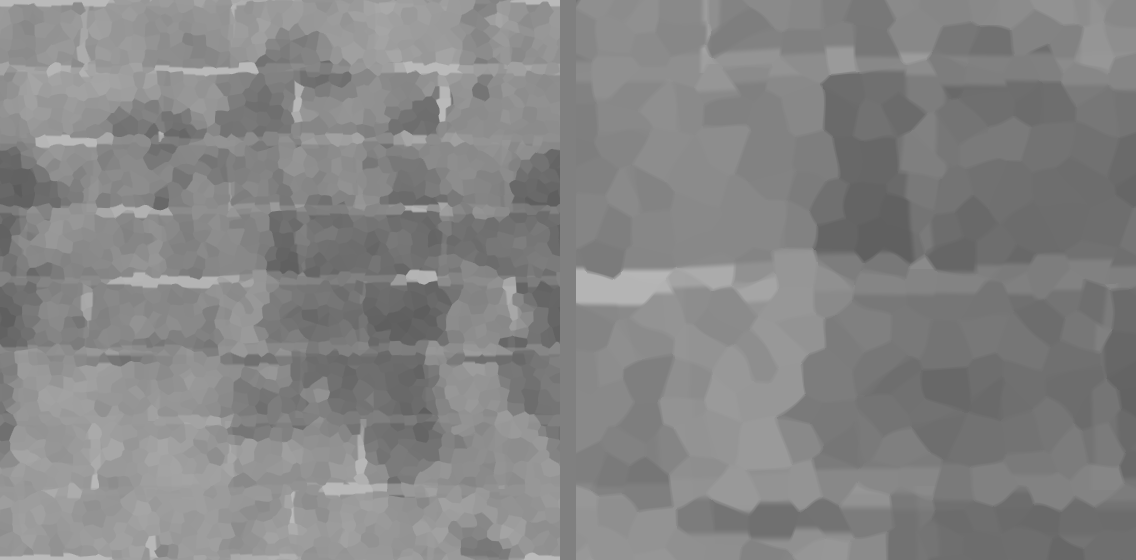
Left, the full canvas; right, a detail of the centre.
Give the GLSL for this texture map, as a WebGL 1 fragment shader.

```glsl
precision highp float;

uniform vec2 u_resolution;

#define COURSES 8.0
#define BRICKS 4.0
#define FACETS 46.0
#define BED_HALF 0.0085
#define HEAD_HALF 0.0075
#define BASE_TONE 0.572
#define STAIN_DEPTH 0.115
#define MORTAR_TONE 0.60
#define MORTAR_BRIGHT 0.13
#define LEDGE_LINE 3.0
#define TAU 6.2831853

float hash(vec2 p) {
  vec3 q = fract(p.xyx * vec3(0.1031, 0.1030, 0.0973));
  q += dot(q, q.yzx + 33.33);
  return fract((q.x + q.y) * q.z);
}

// Value noise that wraps after a whole number of cells
float noise(vec2 p, float period) {
  vec2 i = floor(p), f = fract(p);
  f = f * f * (3.0 - 2.0 * f);
  vec2 a = mod(i, period) + period * 3.1;
  vec2 b = mod(i + 1.0, period) + period * 3.1;
  return mix(mix(hash(a), hash(vec2(b.x, a.y)), f.x),
             mix(hash(vec2(a.x, b.y)), hash(b), f.x), f.y);
}

float layered(vec2 p, float cells) {
  return 0.5 * noise(p * cells, cells)
       + 0.32 * noise(p * cells * 2.0, cells * 2.0)
       + 0.18 * noise(p * cells * 4.0, cells * 4.0);
}

// Distances to the bed and head joints, then the brick column and course
vec4 brickwork(vec2 p) {
  p.y += 0.007 * (noise(vec2(p.x * 8.0, 2.0), 8.0) - 0.5);
  float y = p.y * COURSES;
  float course = mod(floor(y), COURSES);
  float s = p.x * BRICKS - mix(0.13, 0.62, mod(course, 2.0));
  float joint = floor(s + 0.5);
  float shift = 0.11 * (hash(vec2(mod(joint, BRICKS) + 5.0, course + 9.0)) - 0.5);
  shift += 0.03 * (noise(p * 24.0, 24.0) - 0.5);
  float across = s - joint - shift;
  float column = mod(joint - step(across, 0.0), BRICKS);
  return vec4(abs(y - floor(y + 0.5)) / COURSES, abs(across) / BRICKS, column, course);
}

// Brick colour with damp stains that gather low on each brick
float brickTone(vec2 p, vec2 id) {
  float band = 0.5 - 0.5 * cos(TAU * (p.y - 0.03));
  float side = -cos(TAU * (p.x - 0.24));
  float low = 1.0 - fract(p.y * COURSES);
  float tone = BASE_TONE + 0.03 * (1.0 - 2.0 * band);
  tone += 0.05 * (hash(id + 17.0) - 0.5);
  tone += 0.09 * (noise(p * 21.0, 21.0) - 0.5);
  float damp = layered(p, 7.0) + 0.15 * band + 0.06 * side * band + 0.08 * low;
  damp += 0.10 * (hash(id + 41.0) - 0.5);
  tone -= STAIN_DEPTH * smoothstep(0.64, 0.78, damp);
  return tone - 0.03 * smoothstep(0.72, 0.95, low) * noise(p * 12.0, 12.0);
}

float wallTone(vec2 p, vec2 site, float grain) {
  vec2 edge = mix(p, site, 0.35);
  vec4 wall = brickwork(edge);
  float tone = brickTone(site, brickwork(site).zw) + 0.04 * (grain - 0.5);
  float line = mod(floor(edge.y * COURSES + 0.5), COURSES);
  float worn = exp(-pow((site.y - 0.34) / 0.10, 2.0));

  // Shadow under the projecting course
  float below = abs(edge.y - LEDGE_LINE / COURSES + 0.017);
  float shade = 1.0 - smoothstep(0.005, 0.009, below);
  shade *= smoothstep(0.25, 0.5, noise(vec2(site.x * 9.0, 4.0), 9.0));
  tone = mix(tone, 0.40, 0.8 * shade);

  // Upright joints
  float head = 1.0 - smoothstep(-0.0015, 0.0015, wall.y - HEAD_HALF * (0.65 + 0.6 * grain));
  float headLight = smoothstep(0.48, 0.8, noise(site * 11.0, 11.0)) * (1.0 - 0.8 * worn);
  float headCover = (0.3 + 0.7 * headLight) * (1.0 - 0.6 * worn);
  tone = mix(tone, MORTAR_TONE + MORTAR_BRIGHT * headLight, head * headCover);

  // Level joints with bright unworn stretches
  float bed = 1.0 - smoothstep(-0.0015, 0.0015, wall.x - BED_HALF * (0.65 + 0.6 * grain));
  float run = noise(vec2(site.x * 8.0, line), 8.0);
  float bedLight = smoothstep(0.5, 0.78, run + 0.12 * (grain - 0.5)) * (1.0 - 0.8 * worn);
  float bedCover = (0.4 + 0.6 * bedLight) * (1.0 - 0.45 * worn);
  return mix(tone, MORTAR_TONE + MORTAR_BRIGHT * bedLight, bed * bedCover);
}

void main() {
  vec2 uv = gl_FragCoord.xy / u_resolution;
  vec2 g = uv * FACETS;
  g += 0.35 * (vec2(noise(g, FACETS), noise(g + 19.0, FACETS)) - 0.5);

  // Two nearest facet centres: xy position, z distance, w grain
  vec4 first = vec4(0.0, 0.0, 9.0, 0.0), second = first;
  for (int j = -1; j <= 1; j++) {
    for (int i = -1; i <= 1; i++) {
      vec2 cell = floor(g) + vec2(float(i), float(j));
      vec2 key = mod(cell, FACETS);
      vec2 site = cell + 0.05 + 0.9 * vec2(hash(key + 3.0), hash(key + 71.0));
      vec4 facet = vec4(site / FACETS, length(g - site), hash(key + 137.0));
      if (facet.z < first.z) { second = first; first = facet; }
      else if (facet.z < second.z) second = facet;
    }
  }

  float blend = 0.5 + 0.5 * smoothstep(0.0, 0.10, second.z - first.z);
  float tone = mix(wallTone(uv, second.xy, second.w), wallTone(uv, first.xy, first.w), blend);
  gl_FragColor = vec4(vec3(clamp(tone, 0.0, 1.0)), 1.0);
}
```
